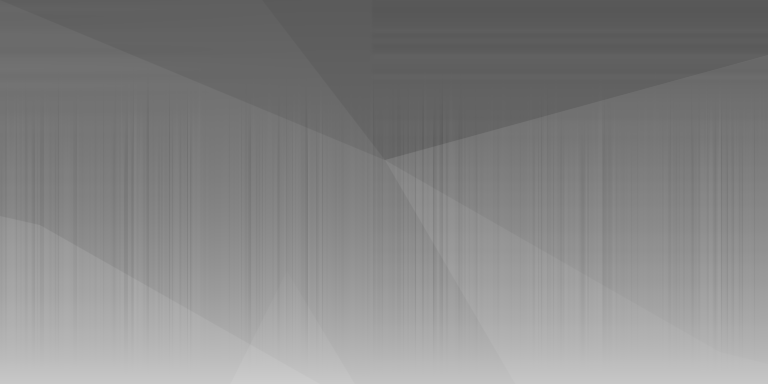
This background is drawn by a Shadertoy shader. Its source:

```glsl
// Grey brushed-metal backdrop: five facets meeting at a hub over a vertical gradient.

// Geometry, in units of the canvas height, origin at the lower left
const vec2 HUB = vec2(1.0026, 0.583);
const vec2 RAY_LEFT = vec2(-1.003, 0.417);
const vec2 RAY_TOP = vec2(-0.320, 0.417);
const vec2 RAY_RIGHT = vec2(0.997, 0.273);
const vec2 RAY_LOWER_RIGHT = vec2(0.872, -0.500);
const vec2 RAY_BOTTOM = vec2(0.273, -0.469);
const vec2 RIGHT_KINK = vec2(1.875, 0.083);
const vec2 LEFT_KINK = vec2(0.104, 0.414);
const float SEAM_X = 0.969;

// Tones
const float TOP_TONE = 0.355;
const float LINEAR_RISE = 0.27;
const float FLOOR_GLOW = 0.14;
const float CORNER_LIGHT = 0.045;
const float INNER_LIGHT = 0.018;
const float SEAM_SHADE = 0.012;

// Brushing
const float FINE_STREAKS = 256.0;
const float BROAD_STREAKS = 85.0;
const float STREAK_DEPTH = 0.085;
const float BAND_COUNT = 75.0;
const float BAND_DEPTH = 0.024;

float hash(float n) {
    return fract(sin(n * 127.1 + 3.7) * 4375.85);
}

float noise(float x) {
    float cell = floor(x);
    float f = fract(x);
    return mix(hash(cell), hash(cell + 1.0), f * f * (3.0 - 2.0 * f));
}

float cross2(vec2 a, vec2 b) {
    return a.x * b.y - a.y * b.x;
}

// Antialiased half plane to the left of a line through origin q = 0
float leftOf(vec2 q, vec2 dir) {
    float edge = 0.8 / iResolution.y;
    return smoothstep(-edge, edge, cross2(normalize(dir), q));
}

// Convex wedge running counterclockwise between two rays
float sector(vec2 q, vec2 from, vec2 to) {
    return leftOf(q, from) * leftOf(q, -to);
}

// Tone offsets of the facets; depth runs from 0 at the top to 1 at the bottom
float facets(vec2 p, float depth) {
    vec2 q = p - HUB;
    float top = sector(q, RAY_RIGHT, RAY_TOP);
    float upperLeft = sector(q, RAY_TOP, RAY_LEFT);
    float left = sector(q, RAY_LEFT, RAY_BOTTOM);
    float right = sector(q, RAY_LOWER_RIGHT, RAY_RIGHT)
                * leftOf(p - RIGHT_KINK, vec2(0.125, -0.031));
    float lowerRight = sector(q, RAY_BOTTOM, RAY_RIGHT) * (1.0 - right);

    float tone = top * -0.15 * depth;
    tone += upperLeft * (0.018 - 0.11 * depth);
    tone += left * 0.04 * (1.0 - smoothstep(0.0, 0.6, depth));
    tone += right * 0.008;
    tone += lowerRight * mix(0.065, 0.015, depth);

    // Bright lower-left corner with a fainter inner facet
    float corner = leftOf(p - LEFT_KINK, vec2(-0.104, 0.0235))
                 * leftOf(p - LEFT_KINK, vec2(-0.729, 0.414));
    float inner = leftOf(p - vec2(0.924, 0.0), vec2(-0.429, 0.714))
                * leftOf(p - vec2(0.600, 0.0), vec2(-0.050, -0.100));
    tone += corner * mix(CORNER_LIGHT, 0.02, smoothstep(0.6, 1.0, depth));
    tone += inner * left * INNER_LIGHT * smoothstep(0.55, 0.9, depth);
    return tone;
}

// Dark vertical hairlines, gathered in loose clusters
float verticalBrush(vec2 p, float depth) {
    float cluster = 0.6 + 0.25 * sin(p.x * 17.0 + 1.2) + 0.15 * sin(p.x * 41.0);
    float fine = noise(p.x * FINE_STREAKS);
    float broad = noise(p.x * BROAD_STREAKS + 51.0);
    float start = 0.15 + 0.18 * noise(p.x * FINE_STREAKS + 700.0);
    float fade = smoothstep(start, start + 0.2, depth)
               * (1.0 - smoothstep(0.72, 1.0, depth));
    float streak = 0.75 * pow(fine, 3.0) + 0.3 * broad - 0.32;
    return -STREAK_DEPTH * streak * cluster * fade;
}

// Faint horizontal bands, strongest near the upper corners
float horizontalBrush(vec2 p, float depth) {
    float side = smoothstep(SEAM_X - 0.01, SEAM_X + 0.01, p.x);
    float rightBand = noise(p.y * BAND_COUNT) - 0.5;
    float leftBand = (noise(p.y * BAND_COUNT * 0.6 + 90.0) - 0.5)
                   * (1.0 - smoothstep(0.0, 0.9, p.x));
    float fade = mix(0.2, 1.0, 1.0 - smoothstep(0.12, 0.4, depth));
    return BAND_DEPTH * mix(leftBand, rightBand, side) * fade;
}

void mainImage(out vec4 fragColor, in vec2 fragCoord) {
    vec2 p = fragCoord / iResolution.y;
    float depth = 1.0 - p.y;

    float tone = TOP_TONE + LINEAR_RISE * depth + FLOOR_GLOW * pow(depth, 4.0);
    tone += facets(p, depth);

    // Soft vertical seam at the top
    float seam = smoothstep(-0.003, 0.003, p.x - SEAM_X);
    tone -= SEAM_SHADE * seam * (1.0 - smoothstep(0.02, 0.2, depth));

    tone += verticalBrush(p, depth) + horizontalBrush(p, depth);
    fragColor = vec4(vec3(clamp(tone, 0.0, 1.0)), 1.0);
}
```
